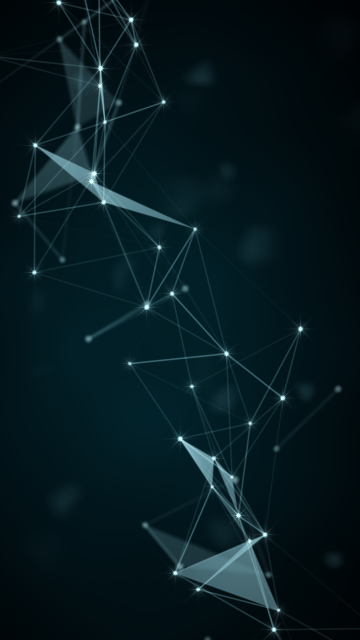
A WebGL 2 fragment shader for this background:

```glsl
#version 300 es
precision highp float;

uniform vec2 u_resolution;
out vec4 fragColor;

// Colours
const vec3 EDGE_DARK = vec3(0.0, 0.010, 0.018);
const vec3 CENTRE_TEAL = vec3(0.008, 0.132, 0.165);
const vec3 SMUDGE = vec3(0.18, 0.33, 0.37);
const vec3 FACET = vec3(0.52, 0.73, 0.78);
const vec3 LINK = vec3(0.46, 0.66, 0.71);
const vec3 SPARK = vec3(0.74, 0.97, 1.0);

// Sizes, in canvas widths
const float REACH = 0.44;
const float LINK_WIDTH = 0.0015;
const float DOT_RADIUS = 0.0075;
const float RAY_LENGTH = 0.012;
const float TOP = 1.90;
const float BOTTOM = -0.12;

// Amounts
const int NEAR_NODES = 40;
const int FAR_NODES = 19;
const int SMUDGES = 20;
const int NEIGHBOURS = 7;
const float LINK_CHANCE = 0.50;
const float FACET_CHANCE = 0.36;

vec2 hash(float a, float b) {
    uvec2 v = uvec2(ivec2(int(a), int(b)) + 512);
    v = v * 1664525u + 1013904223u;
    for (int k = 0; k < 2; k++) {
        v.x += v.y * 1664525u;
        v.y += v.x * 1664525u;
        v ^= v >> 16u;
    }
    return vec2(v & 65535u) / 65535.0;
}

float noise(vec2 p) {
    vec2 i = floor(p), f = fract(p);
    f = f * f * (3.0 - 2.0 * f);
    float low = mix(hash(i.x, i.y).x, hash(i.x + 1.0, i.y).x, f.x);
    float high = mix(hash(i.x, i.y + 1.0).x, hash(i.x + 1.0, i.y + 1.0).x, f.x);
    return mix(low, high, f.y);
}

// Nodes are ordered from top to bottom along a drifting diagonal band
vec2 node(int i, int count, float seed) {
    vec2 h = hash(float(i), seed);
    float y = mix(TOP, BOTTOM, (float(i) + h.y) / float(count));
    float band = mix(0.27, 0.67, 1.0 - smoothstep(0.6, 1.25, y));
    band += 0.14 * (1.0 - smoothstep(0.0, 0.25, y));
    float side = 2.0 * h.x - 1.0;
    return vec2(band + 0.13 * side + 0.20 * side * side * side, y);
}

float segmentDistance(vec2 p, vec2 a, vec2 b) {
    vec2 ab = b - a;
    return length(p - a - ab * clamp(dot(p - a, ab) / dot(ab, ab), 0.0, 1.0));
}

float edgeSide(vec2 p, vec2 a, vec2 b) {
    vec2 e = normalize(b - a);
    return e.y * (p.x - a.x) - e.x * (p.y - a.y);
}

float triangleDistance(vec2 p, vec2 a, vec2 b, vec2 c) {
    vec3 sides = vec3(edgeSide(p, a, b), edgeSide(p, b, c), edgeSide(p, c, a));
    sides *= sign(edgeSide(a, b, c));
    return -min(sides.x, min(sides.y, sides.z));
}

// Facets, links and glowing nodes of one depth layer
vec3 drawNetwork(vec3 colour, vec2 p, int count, float seed, float blur, float facetReach, float gain, float pixel) {
    float soft = pixel + blur;
    float links = 0.0, sparks = 0.0;
    for (int i = 0; i < count; i++) {
        vec2 a = node(i, count, seed);
        vec2 pick = hash(float(i), seed + 40.0);

        if (pick.x < FACET_CHANCE) {
            vec2 b = node(i + 1, count, seed), c = node(i + (blur > 0.0 ? 2 : 3), count, seed);
            float size = max(distance(a, b), max(distance(b, c), distance(c, a)));
            if (size < facetReach) {
                float cover = 1.0 - smoothstep(-soft, soft, triangleDistance(p, a, b, c));
                float shade = mix(1.0, 0.65, clamp(distance(p, a) / size, 0.0, 1.0));
                colour = mix(colour, FACET, cover * shade * gain * mix(0.30, 1.0, pick.y));
            }
        }

        for (int k = 1; k <= NEIGHBOURS; k++) {
            vec2 chance = hash(float(i * 8 + k), seed + 80.0);
            if (chance.x > LINK_CHANCE) continue;
            vec2 b = node(i + k, count, seed);
            float fade = 1.0 - smoothstep(0.6 * REACH, REACH, distance(a, b));
            float line = 1.0 - smoothstep(0.0, LINK_WIDTH + soft, segmentDistance(p, a, b));
            links += line * fade * mix(0.14, 0.55, chance.y * chance.y);
        }

        vec2 d = p - a;
        float r = length(d);
        if (r < 0.08) {
            float power = mix(0.6, 1.0, pick.y);
            float radius = DOT_RADIUS * power;
            float core = 1.0 - smoothstep(0.25 * radius, radius + soft, r);
            float rays = pow(abs(cos(4.0 * atan(d.y, d.x + 1e-5))), 24.0) * exp(-r / (RAY_LENGTH * power));
            float halo = exp(-r * r / 0.00022);
            sparks += power * (core + (0.55 * rays + 0.18 * halo) * step(blur, 0.001));
        }
    }
    colour += LINK * min(links, 1.0) * gain * (1.0 - colour);
    return colour + SPARK * min(sparks, 1.0) * gain * (1.0 - colour);
}

void main() {
    vec2 uv = gl_FragCoord.xy / u_resolution;
    vec2 p = gl_FragCoord.xy / u_resolution.x;
    float pixel = 1.0 / u_resolution.x;

    // Dim cloudy backdrop
    float glow = 1.0 - smoothstep(0.0, 1.0, length((uv - vec2(0.42, 0.47)) / vec2(0.90, 0.76)));
    vec3 colour = mix(EDGE_DARK, CENTRE_TEAL, glow) * (0.85 + 0.26 * noise(p * 5.0));

    // Out-of-focus smudges
    vec2 warped = p + 0.045 * (vec2(noise(p * 14.0), noise(p * 14.0 + 37.0)) - 0.5);
    for (int i = 0; i < SMUDGES; i++) {
        vec2 h = hash(float(i), 7.0), s = hash(float(i), 19.0);
        float radius = mix(0.025, 0.065, s.x);
        float blob = 1.0 - smoothstep(0.1 * radius, 1.4 * radius, distance(warped, h * vec2(1.0, 1.78)));
        colour = mix(colour, SMUDGE, blob * mix(0.06, 0.42, s.y * s.y));
    }

    colour = drawNetwork(colour, p, FAR_NODES, 5.0, 0.006, 0.42, 0.40, pixel);
    colour = drawNetwork(colour, p, NEAR_NODES, 11.0, 0.0, 0.32, 1.0, pixel);
    fragColor = vec4(colour, 1.0);
}
```
